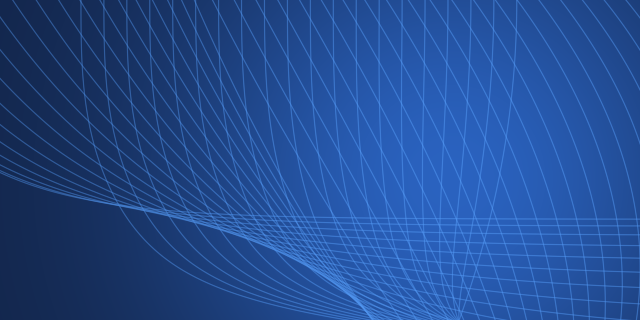
Give the GLSL for this background, as a WebGL 1 fragment shader.

```glsl
precision highp float;
// Fine blue line mesh over a soft radial glow: a sheaf of decaying curves whose
// crossings form a bright envelope, a set of sweeping arcs and a near-vertical veil.
// Every strand is a formula of its index, drawn by slope-corrected distance.

uniform vec2 u_resolution;

#define LINE_WIDTH 0.0025
#define LINE_ALPHA 0.62
#define SHEAF_COUNT 21
#define ARC_COUNT 20
#define VEIL_COUNT 20
#define GLOW_CENTER vec2(1.41, 0.56)
#define GLOW_FALLOFF 1.3
#define DARK_COLOR vec3(0.070, 0.140, 0.280)
#define GLOW_COLOR vec3(0.165, 0.385, 0.750)
#define LINE_COLOR vec3(0.330, 0.610, 0.970)

// Coverage of a thin line, given the offset along one axis and the slope.
float strand(float offset, float slope) {
  float pixel = 1.0 / u_resolution.y;
  float dist = abs(offset) * inversesqrt(1.0 + slope * slope);
  float strength = min(1.0, LINE_WIDTH / pixel);
  float radius = max(1.2 * pixel, LINE_WIDTH);
  return LINE_ALPHA * strength * (1.0 - smoothstep(0.0, radius, dist));
}

// Curves falling from the left that level out; returns the uncovered share.
float sheaf(vec2 p) {
  float clear = 1.0;
  for (int i = 0; i < SHEAF_COUNT; i++) {
    float k = float(i);
    float start = 0.539 - 0.006 * k * k;
    float level = 0.685 + 0.0182 * k + 0.00365 * k * k;
    float reach = 0.3125 + 0.0625 * k - 0.00117 * k * k;
    float gap = (level - start) * exp(-p.x / reach);
    clear *= 1.0 - strand(p.y - level + gap, gap / reach);
  }
  return clear;
}

// Arcs leaving the top edge, bending further downward toward the right.
float arcs(vec2 p) {
  float clear = 1.0;
  for (int i = 0; i < ARC_COUNT; i++) {
    float top = 0.664 + 0.068 * float(i);
    float s = (top - 0.625) / 1.04;
    float lean = 0.5 + 0.25 * s;
    float bend = 0.1 - 0.54 * s;
    float x = top + p.y * (lean + bend * p.y);
    clear *= 1.0 - strand(p.x - x, lean + 2.0 * bend * p.y);
  }
  return clear;
}

// Strands blended between a hooked left border and a leaning right border.
float veil(vec2 p) {
  float v = p.y;
  float left = 0.253 + 0.443 * pow(v, 3.0) + 0.39 * pow(v, 12.0);
  float leftSlope = 1.33 * v * v + 4.68 * pow(v, 11.0);
  float right = 1.615 - 0.18 * v * v;
  float rightSlope = -0.36 * v;
  float clear = 1.0;
  for (int i = 0; i < VEIL_COUNT; i++) {
    float s = float(i) / float(VEIL_COUNT - 1);
    float bow = 0.104 * sin(3.14159 * s);
    float x = mix(left, right, s) + bow * v * v;
    float slope = mix(leftSlope, rightSlope, s) + 2.0 * bow * v;
    clear *= 1.0 - strand(p.x - x, slope);
  }
  return clear;
}

void main() {
  // Units of canvas height, with y measured down from the top edge.
  vec2 p = gl_FragCoord.xy / u_resolution.y;
  p.x *= 2.0 * u_resolution.y / u_resolution.x;
  p.y = 1.0 - p.y;

  // Background glow
  vec2 offset = p - GLOW_CENTER;
  float glow = exp(-GLOW_FALLOFF * dot(offset, offset));
  vec3 color = mix(DARK_COLOR, GLOW_COLOR, glow);

  // Line mesh, slightly dimmer away from the light
  float mesh = 1.0 - sheaf(p) * arcs(p) * veil(p);
  color = mix(color, LINE_COLOR, mesh * mix(0.8, 1.0, glow));

  gl_FragColor = vec4(color, 1.0);
}
```
